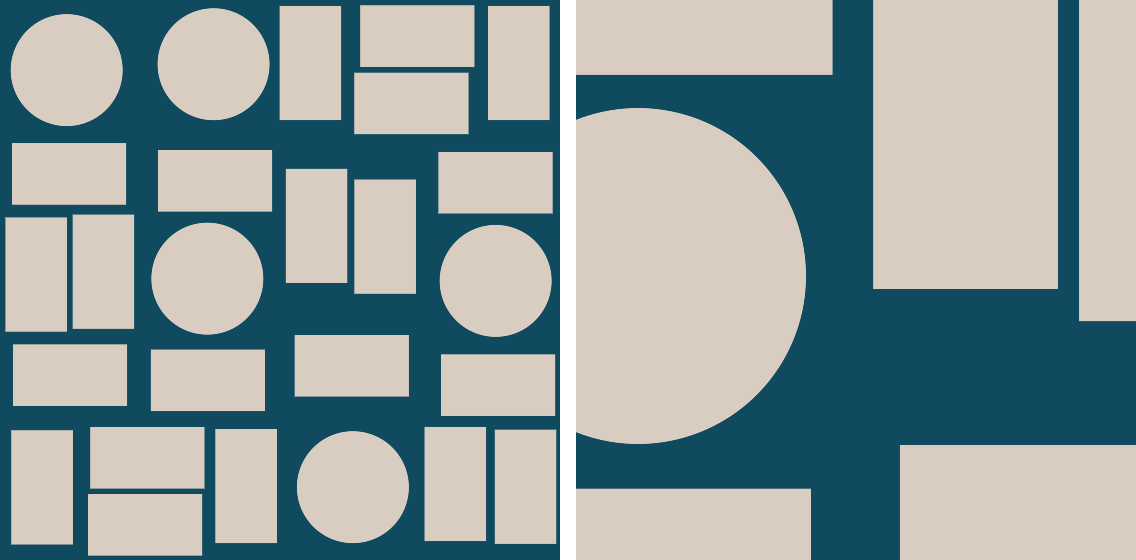
Left, the full canvas; right, a detail of the centre.
A Shadertoy shader for this pattern:

```glsl
const vec3 TEAL = vec3(0.057, 0.290, 0.371);
const vec3 SAND = vec3(0.850, 0.800, 0.752);

const float DISC_RADIUS = 0.1;
const vec2 SLAB_HALF = vec2(0.102, 0.055);
const float STRIP_WIDTH = 0.25;

// Kinds of piece, taken in a cycle of four; odd kinds are crosswise slabs
const int DISC = 0;
const int PAIR = 2;

float hash(vec2 p) {
    return fract(sin(dot(p, vec2(127.1, 311.7))) * 43758.5453);
}

// Random offset in -1..1 on both axes
vec2 jitter(vec2 seed) {
    return 2.0 * vec2(hash(seed), hash(seed + 17.3)) - 1.0;
}

float discDistance(vec2 p, float radius) {
    return length(p) - radius;
}

float boxDistance(vec2 p, vec2 halfSize) {
    vec2 d = abs(p) - halfSize;
    return length(max(d, 0.0)) + min(max(d.x, d.y), 0.0);
}

// Room a piece takes along its strip
float pieceLength(int kind) {
    if (kind == DISC) return 2.0 * DISC_RADIUS;
    return 2.0 * (kind == PAIR ? SLAB_HALF.x : SLAB_HALF.y);
}

// One piece about its slot centre; x runs along the strip
float pieceDistance(vec2 p, int kind, float gap, vec2 seed) {
    vec2 slack = vec2(0.4 * gap, 0.015);
    if (kind == PAIR) {
        float side = p.y < 0.0 ? -1.0 : 1.0;
        vec2 shift = jitter(seed + side * 3.7) * vec2(slack.x, 0.003);
        return boxDistance(p - vec2(0.0, side * 0.0605) - shift, SLAB_HALF);
    }
    p -= jitter(seed) * slack;
    return kind == DISC ? discDistance(p, DISC_RADIUS) : boxDistance(p, SLAB_HALF.yx);
}

// A row of pieces with the spare length shared out as gaps
float stripDistance(vec2 p, float span, int first, int count, float seed) {
    float spare = span;
    for (int i = 0; i < count; i++) spare -= pieceLength((first + i) % 4);
    float gap = spare / float(count + 1);

    float nearest = 1.0;
    float start = gap;
    for (int i = 0; i < count; i++) {
        int kind = (first + i) % 4;
        float size = pieceLength(kind);
        vec2 centre = vec2(start + 0.5 * size, 0.5 * STRIP_WIDTH);
        nearest = min(nearest, pieceDistance(p - centre, kind, gap, vec2(seed, float(i))));
        start += size + gap;
    }
    return nearest;
}

// Four strips turn around the border, two upright ones fill the core
float patternDistance(vec2 uv) {
    float nearest = 1.0;
    vec2 turned = uv - 0.5;
    for (int i = 0; i < 4; i++) {
        int first = 2 - abs(i - 1);
        nearest = min(nearest, stripDistance(turned + 0.5, 0.75, first, 4, float(i) + 1.0));
        turned = vec2(turned.y, -turned.x);
    }
    vec2 core = uv.yx - STRIP_WIDTH;
    nearest = min(nearest, stripDistance(core, 0.5, 3, 3, 5.0));
    core.y -= STRIP_WIDTH;
    return min(nearest, stripDistance(core, 0.5, 1, 2, 6.0));
}

void mainImage(out vec4 fragColor, in vec2 fragCoord) {
    vec2 uv = fragCoord / iResolution.xy;
    float halfPixel = 0.5 / iResolution.y;
    float cover = 1.0 - smoothstep(-halfPixel, halfPixel, patternDistance(uv));
    fragColor = vec4(mix(TEAL, SAND, cover), 1.0);
}
```
